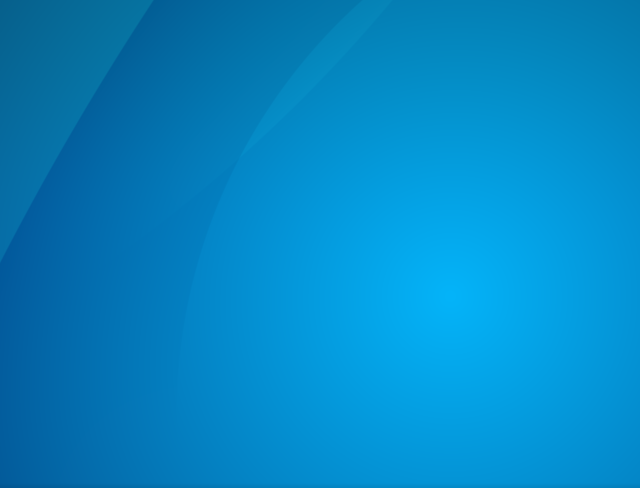
This background is drawn by a Shadertoy shader. Its source:

```glsl
// Glow: lengths are in canvas heights
const vec2  GLOW_CENTRE = vec2(0.923, 0.393);
const float GLOW_REACH  = 1.0;
const vec3  GLOW_COLOUR = vec3(0.015, 0.705, 0.975);
const vec3  DEEP_COLOUR = vec3(0.015, 0.375, 0.615);
const vec3  TOP_TINT    = vec3(0.0, 0.0, -0.045);

// Arcs: centre and radius
const vec3 CORNER_ARC = vec3(5.168, -2.198, 5.812);
const vec3 INNER_ARC  = vec3(1.499, 0.151, 1.137);
const vec3 SWEEP_ARC  = vec3(-1.516, 2.933, 3.020);

// Light and shade on the two sides of the arcs
const vec3 CORNER_LIGHT = vec3(0.008, 0.040, 0.022);
const vec3 CORNER_SHADE = vec3(0.005, 0.045, 0.025);
const vec3 INNER_SHADE  = vec3(0.003, 0.029, 0.030);
const vec3 SWEEP_LIGHT  = vec3(0.008, 0.026, 0.016);
const float CORNER_FADE = 0.22;
const float INNER_FADE  = 0.40;
const float SWEEP_FADE  = 0.18;

// Signed distance to an arc, negative inside its circle
float arcDistance(vec2 p, vec3 arc) {
    return length(p - arc.xy) - arc.z;
}

// Smooth coverage of the positive side of an edge
float coverage(float dist) {
    float blur = 1.0 / iResolution.y;
    return smoothstep(-blur, blur, dist);
}

// Strength on the positive side, fading away from the edge
float edgeFade(float dist, float reach) {
    return coverage(dist) * exp(-max(dist, 0.0) / reach);
}

void mainImage(out vec4 fragColor, in vec2 fragCoord) {
    vec2 p = fragCoord / iResolution.y;

    // Radial glow with a greener top
    float falloff = distance(p, GLOW_CENTRE) / GLOW_REACH;
    vec3 colour = mix(GLOW_COLOUR, DEEP_COLOUR, falloff);
    colour += TOP_TINT * smoothstep(0.5, 1.0, p.y);

    // Shade outside the inner arc, vanishing toward the bottom
    float inner = arcDistance(p, INNER_ARC);
    colour -= INNER_SHADE * edgeFade(inner, INNER_FADE) * smoothstep(0.05, 0.6, p.y);

    // Light above the sweeping arc, strongest in the lens
    float sweep = -arcDistance(p, SWEEP_ARC);
    float lens = mix(1.0, 0.6, coverage(inner));
    colour += SWEEP_LIGHT * lens * edgeFade(sweep, SWEEP_FADE) * smoothstep(0.4, 0.72, p.y);

    // Pale corner panel beside a dark fold
    float corner = arcDistance(p, CORNER_ARC);
    colour += CORNER_LIGHT * coverage(corner);
    colour -= CORNER_SHADE * edgeFade(-corner, CORNER_FADE);

    // Thin dark rim along the bottom
    colour *= 1.0 - 0.06 * (1.0 - smoothstep(0.0, 0.012, p.y));

    fragColor = vec4(clamp(colour, 0.0, 1.0), 1.0);
}
```
